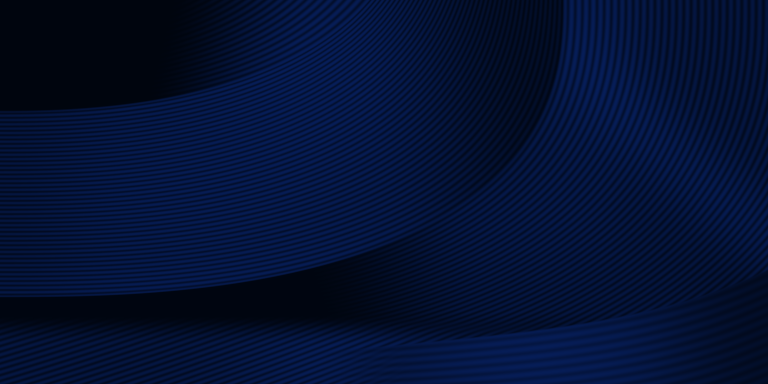
Reproduce this background procedurally as a WebGL 1 fragment shader.

```glsl
precision highp float;
// Dark blue sheets of fine parallel lines sweeping over a near-black ground.
// Two superellipses bound the main band; its lines interpolate between them,
// and the outer sheet continues the same curves. Soft glows shade each sheet.
uniform vec2 u_resolution;

// Superelliptic radius about a point on the left side: 1 on the curve.
float arcRadius(vec2 p, float centerY, vec2 size, float power) {
  vec2 q = max(abs(vec2(p.x, centerY - p.y)) / size, 0.0001);
  return pow(pow(q.x, power) + pow(q.y, power), 1.0 / power);
}

// Elliptical soft light.
float glow(vec2 p, vec2 center, vec2 size) {
  vec2 q = (p - center) / size;
  return exp(-dot(q, q));
}

// Smooth stripes, from the given floor up to 1.
float stripes(float phase, float low) {
  return mix(low, 1.0, 0.5 + 0.5 * cos(6.28318 * phase));
}

// Compresses bright light into the deep blue palette.
vec3 shade(float light) {
  return mix(vec3(0.0, 0.015, 0.045), vec3(0.03, 0.14, 0.42), 1.0 - exp(-2.3 * light));
}

void main() {
  vec2 p = gl_FragCoord.xy / u_resolution.y;
  p.x *= 2.0 * u_resolution.y / u_resolution.x;
  float soft = 1.5 / u_resolution.y;

  float inner = arcRadius(p, 1.3, vec2(1.063, 0.59), 2.3);
  float outer = arcRadius(p, 1.0, vec2(1.47, 0.773), 2.5);
  float light = 0.02;

  // Lower left sheet, rising lines with a blurred top
  float lowLight = 0.36 + 0.3 * glow(p, vec2(0.88, 0.06), vec2(0.25, 0.12));
  lowLight *= stripes((p.y - 0.3 * p.x - 0.05 * p.x * p.x) * 66.0, 0.3);
  light = mix(light, lowLight, smoothstep(0.18, 0.1, p.y));

  // Outer sheet on the right, crossed by a diagonal beam
  float beam = (p.y - 0.77 + 0.9 * (p.x - 1.56)) / 0.13;
  float sheet = 0.34 + 0.22 * exp(-beam * beam) * smoothstep(1.35, 1.65, p.x);
  sheet += 0.25 * glow(p, vec2(1.52, 0.9), vec2(0.16, 0.4));
  sheet += 0.12 * glow(p, vec2(1.3, 0.42), vec2(0.25, 0.15));
  sheet *= 1.0 - 0.3 * smoothstep(1.7, 2.0, p.x) * smoothstep(0.5, 0.2, p.y);
  sheet *= stripes((outer - 1.0) * 78.0, 0.3);
  float sheetMask = smoothstep(0.82, 1.3, p.x + 0.35 * (p.y - 0.2));
  light = mix(light, sheet, sheetMask * smoothstep(0.09, 0.2, p.y));

  // Lower right fold with a rising edge and thin dark lines
  float t = max(p.x - 0.86, 0.0);
  float depth = 0.085 + 0.09 * t + 0.065 * t * t * t * t - p.y;
  float fold = 0.32 + 0.36 * glow(p, vec2(1.4, 0.07), vec2(0.32, 0.16));
  fold *= 1.0 - 0.5 * smoothstep(1.6, 2.0, p.x);
  fold *= stripes(depth * 52.0 / (1.0 + 0.3 * t), 0.55);
  light = mix(light, fold, smoothstep(-soft, soft, depth) * smoothstep(0.78, 1.1, p.x));

  // Main band, with looser lines fanning out above its inner edge
  float fromInner = (inner - 1.0) * 0.78;
  float across = fromInner / max(fromInner + 1.0 - outer, 0.001);
  float phase = inner < 1.0 ? (inner - 1.0) * 50.0 : across * 42.0;
  float band = 0.4 + 0.28 * glow(p, vec2(0.83, 0.85), vec2(0.3, 0.25));
  band += 0.2 * glow(p, vec2(0.6, 0.5), vec2(0.5, 0.3));
  band += 0.1 * smoothstep(0.86, 1.0, outer) * smoothstep(1.2, 0.7, p.x);
  band *= 1.0 - 0.6 * smoothstep(0.98, 1.45, p.x + 0.2 * (p.y - 0.5));
  band *= mix(0.75, 1.0, smoothstep(0.0, 0.35, p.x));
  band *= stripes(phase, 0.3);
  float fan = smoothstep(0.36, 0.8, p.x - 0.25 * (p.y - 0.72));
  float bandMask = mix(fan, 1.0, smoothstep(-soft, soft, (inner - 1.0) * 0.59));
  float inside = smoothstep(soft, -soft, outer - 1.0);
  light = mix(light, mix(0.01, band, bandMask), inside);

  gl_FragColor = vec4(shade(light), 1.0);
}
```
